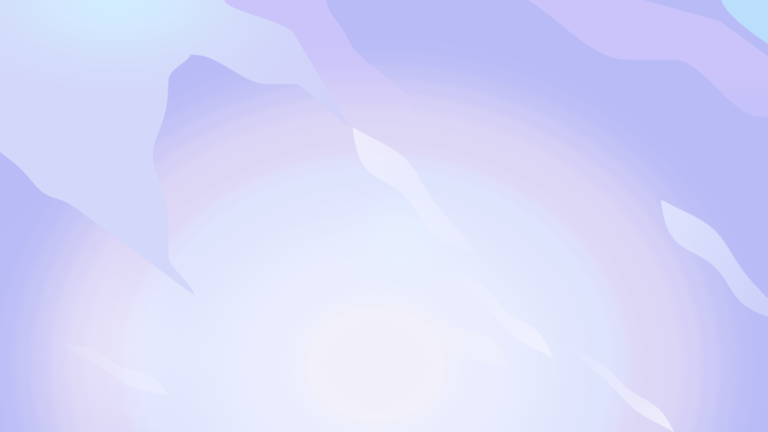
Give the GLSL for this background, as a Shadertoy shader.

```glsl
#define GLOW_CENTER vec2(0.870, 0.845)
#define GLOW_ASPECT 1.2
#define RING_DEPTH 0.006
#define RING_RATE 150.0
#define LAVENDER vec3(0.725, 0.735, 0.965)
#define PINK vec3(0.868, 0.843, 0.963)
#define PALE_BLUE vec3(0.873, 0.892, 0.993)
#define CORE vec3(0.947, 0.942, 0.982)
#define SHEET vec3(0.828, 0.842, 0.977)
#define VIOLET vec3(0.795, 0.770, 0.980)
#define CYAN vec3(0.825, 0.930, 1.000)
#define WHITE vec3(0.940, 0.945, 0.998)

// Antialiased coverage, full where the signed distance is negative
float cover(float dist) {
    float aa = 1.0 / iResolution.y;
    return 1.0 - smoothstep(-aa, aa, dist);
}

float softSpot(vec2 p, vec2 center, vec2 radius) {
    vec2 d = (p - center) / radius;
    return exp(-dot(d, d));
}

// Rippled leaf from tip to tail; opacity blends along its length
float shard(vec2 p, vec2 tip, vec2 tail, float width, vec2 opacity) {
    vec2 axis = tail - tip;
    float len = length(axis);
    float t = dot(p - tip, axis) / (len * len);
    float side = (axis.x * (p.y - tip.y) - axis.y * (p.x - tip.x)) / len;
    float u = clamp(t, 0.0, 1.0);
    float halfWidth = width * sin(3.14159 * pow(u, 0.8)) * (1.0 + 0.3 * sin(9.0 * u));
    float bend = 0.2 * width * sin(11.0 * u);
    float ends = step(0.0, t) * step(t, 1.0);
    return ends * cover(abs(side - bend) - halfWidth) * mix(opacity.x, opacity.y, u);
}

// Concentric halo with faint stepped rings
vec3 halo(vec2 p) {
    float d = length((p - GLOW_CENTER) * vec2(1.0, GLOW_ASPECT));
    d += RING_DEPTH * sin(d * RING_RATE);
    vec3 col = mix(CORE, vec3(0.915, 0.930, 0.995), smoothstep(0.12, 0.25, d));
    col = mix(col, PALE_BLUE, smoothstep(0.26, 0.54, d));
    col = mix(col, PINK, smoothstep(0.53, 0.63, d));
    return mix(col, LAVENDER, smoothstep(0.65, 0.91, d));
}

// Folded sheet hanging from the upper left; x is its pale part, y its violet fold
vec2 sheetMask(vec2 p) {
    float low = 0.352 + 0.738 * p.x + 0.02 * exp(-pow(abs(p.x - 0.10) / 0.04, 2.0));
    float hollow = 1.0 - smoothstep(0.125, 0.20, p.y);
    float notchLeft = 0.390 - 0.036 * exp(-pow(abs(p.y - 0.36) / 0.08, 2.0))
        + 0.061 * smoothstep(0.59, 0.69, p.y) + 0.05 * hollow * hollow;
    float notchTop = 0.127 + 0.068 * smoothstep(0.45, 0.62, p.x) + 0.84 * max(p.x - 0.69, 0.0);
    notchTop = min(notchTop, 0.29 + 0.2 * max(p.x - 0.81, 0.0));
    float body = cover(max(p.y - low, min(p.x - notchLeft, p.y - notchTop)));
    float paleEdge = 0.52 + 0.15 * smoothstep(0.0, 0.075, p.y) + 0.6 * max(p.y - 0.06, 0.0);
    float foldEdge = 0.755 + 0.05 * smoothstep(0.0, 0.1, p.y) + 0.145 * smoothstep(0.08, 0.25, p.y);
    float pale = cover(p.x - paleEdge);
    float fold = cover(p.x - foldEdge) * (1.0 - pale);
    return body * vec2(pale, fold);
}

void mainImage(out vec4 fragColor, in vec2 fragCoord) {
    // Height units, with y measured down from the top edge
    vec2 p = fragCoord / iResolution.y;
    p.x *= (16.0 / 9.0) * iResolution.y / iResolution.x;
    p.y = 1.0 - p.y;

    // Halo and soft lights
    vec3 col = halo(p);
    col = mix(col, WHITE, 0.45 * softSpot(p, vec2(0.30, 0.80), vec2(0.16, 0.17)));
    col = mix(col, vec3(0.905, 0.945, 1.0), 0.7 * softSpot(p, vec2(0.93, 0.55), vec2(0.09, 0.08)));

    // Upper left sheet
    vec2 sheet = sheetMask(p);
    vec3 foldColor = mix(VIOLET, PINK, smoothstep(0.10, 0.32, p.y));
    vec3 paleColor = mix(SHEET, VIOLET, 0.25 * smoothstep(0.45, 0.80, p.x));
    paleColor = mix(paleColor, CYAN, 0.95 * softSpot(p, vec2(0.27, 0.0), vec2(0.27, 0.13)));
    col = mix(col, foldColor, sheet.y * (1.0 - 0.7 * smoothstep(0.22, 0.32, p.y)));
    col = mix(col, paleColor, sheet.x);

    // Upper right ribbon and corner sliver
    float ribbonLow = -0.03 + 0.168 * smoothstep(1.14, 1.45, p.x) + 0.133 * smoothstep(1.56, 1.76, p.x);
    float ribbonTop = 0.28 * (p.x - 1.49) + 0.45 * max(p.x - 1.667, 0.0);
    float ribbon = cover(max(p.y - ribbonLow, ribbonTop - p.y));
    col = mix(col, VIOLET, ribbon * (1.0 - 0.35 * smoothstep(0.14, 0.27, p.y)));
    float sliverLow = 0.102 * pow(max(p.x - 1.67, 0.0) / 0.108, 0.7);
    float sliver = cover(p.y - sliverLow) * step(1.67, p.x);
    col = mix(col, vec3(0.73, 0.87, 0.985), sliver);

    // Drifting shards
    col = mix(col, WHITE, shard(p, vec2(0.817, 0.296), vec2(1.10, 0.60), 0.036, vec2(0.85, 0.25)));
    col = mix(col, WHITE, shard(p, vec2(1.278, 0.827), vec2(1.04, 0.62), 0.020, vec2(1.0, 0.15)));
    col = mix(col, WHITE, shard(p, vec2(1.56, 1.00), vec2(1.32, 0.80), 0.016, vec2(0.9, 0.15)));
    col = mix(col, PALE_BLUE, shard(p, vec2(1.530, 0.463), vec2(1.82, 0.76), 0.036, vec2(0.95, 0.45)));
    col = mix(col, CORE, shard(p, vec2(1.18, 0.85), vec2(0.84, 0.66), 0.030, vec2(0.55, 0.1)));
    col = mix(col, WHITE, shard(p, vec2(0.39, 0.915), vec2(0.14, 0.79), 0.018, vec2(0.5, 0.1)));

    fragColor = vec4(col, 1.0);
}
```
